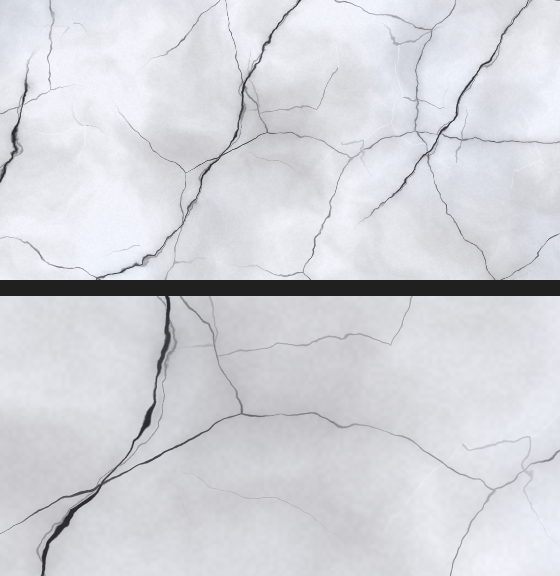
Top, the full canvas; bottom, a detail of the centre.
Reproduce this texture procedurally as a Shadertoy shader.

```glsl
const vec3 PALE = vec3(0.948, 0.954, 0.980);
const vec3 SHADE = vec3(0.795, 0.795, 0.810);
const vec3 COOL_TINT = vec3(-0.014, -0.002, 0.010);
const vec3 INK = vec3(0.17, 0.17, 0.19);
const float WARP = 0.17;          // wander of every vein
const float JAG = 0.020;          // small kinks along the veins
const float CELL_SCALE = 1.9;     // cells of the vein network per height
const float HAIR_SCALE = 4.3;     // cells of the hairline network
const float CRACK_WIDTH = 0.0032;
const float CRACK_SPACING = 0.66;
const vec3 CRACK_ROOT = vec3(-0.2, -0.2, 0.12);
const vec3 CRACK_TIP = vec3(0.85, 1.4, 1.4);
const float GRAIN = 0.024;
const float PI = 3.14159;

float hash(vec2 p) {
    vec3 q = fract(p.xyx * 0.1031);
    q += dot(q, q.yzx + 33.33);
    return fract((q.x + q.y) * q.z);
}

float noise(vec2 p) {
    vec2 i = floor(p), f = fract(p);
    f = f * f * (3.0 - 2.0 * f);
    return mix(mix(hash(i), hash(i + vec2(1, 0)), f.x),
               mix(hash(i + vec2(0, 1)), hash(i + vec2(1, 1)), f.x), f.y);
}

float fbm(vec2 p) {
    float sum = 0.0, amp = 0.51;
    for (int i = 0; i < 6; i++) {
        sum += amp * noise(p);
        p = mat2(1.6, 1.2, -1.2, 1.6) * p + 11.3;
        amp *= 0.5;
    }
    return sum;
}

vec2 cellPoint(vec2 id) {
    return id + 0.08 + 0.84 * vec2(hash(id + 40.0), hash(id + 93.0));
}

// x: distance to the cell border, y: random per border, z: random per cell
vec3 network(vec2 p) {
    vec2 base = floor(p), home = base;
    float best = 9.0;
    for (int j = -1; j <= 1; j++)
    for (int i = -1; i <= 1; i++) {
        vec2 id = base + vec2(i, j);
        float d = distance(p, cellPoint(id));
        if (d < best) { best = d; home = id; }
    }
    vec2 a = cellPoint(home) - p;
    float border = 9.0, borderHash = 0.0;
    for (int j = -2; j <= 2; j++)
    for (int i = -2; i <= 2; i++) {
        if (i == 0 && j == 0) continue;
        vec2 id = home + vec2(i, j);
        vec2 b = cellPoint(id) - p;
        float d = dot(0.5 * (a + b), normalize(b - a));
        if (d < border) { border = d; borderHash = hash(home + id + 150.0); }
    }
    return vec3(border, borderHash, hash(home + 27.0));
}

float stroke(float d, float width, float px) {
    return 1.0 - smoothstep(max(width - px, 0.0), width + px, abs(d));
}

void mainImage(out vec4 fragColor, in vec2 fragCoord) {
    float px = 1.0 / iResolution.y;
    vec2 p = fragCoord * px;
    vec2 wander = vec2(fbm(p * 3.2 + 5.0), fbm(p * 3.2 + 37.0)) - 0.5;
    vec2 kink = vec2(fbm(p * 21.0 + 3.0), fbm(p * 21.0 + 71.0)) - 0.5;
    vec2 q = p + WARP * wander + JAG * kink;

    vec3 cell = network(q * CELL_SCALE + vec2(3.0, 8.0));
    vec3 hair = network((q + 0.1 * wander.yx) * HAIR_SCALE + 20.0);
    float patchy = noise(p * 4.0 + 60.0);
    float ragged = noise(p * 34.0 + 7.0);

    // cloudy stone with faint angular plates
    float tone = fbm(p * 2.9 + 1.2 * wander + 14.0);
    tone += 0.14 * (cell.z - 0.5) * smoothstep(0.0, 0.2, cell.x);
    tone += 0.09 * (hair.z - 0.5) * smoothstep(-0.05, 0.12, hair.x);
    tone += 0.20 * (fbm(p * 11.0 + 3.0 * wander) - 0.5);
    vec3 col = mix(PALE, SHADE, clamp((tone - 0.36) / 0.46, 0.0, 1.0));
    col += COOL_TINT * smoothstep(0.45, 0.7, fbm(p * 1.9 + 80.0));

    // connected veins that swell and fade along their way
    float d = cell.x / CELL_SCALE;
    float weight = smoothstep(0.22, 0.7, noise(p * 2.6 + 31.0));
    float bold = smoothstep(0.58, 0.85, noise(p * 2.3 + 47.0));
    float width = mix(0.0006, 0.0026, bold) * (0.4 + 1.1 * ragged);
    float ink = stroke(d, width, px) * weight * mix(0.3 + 0.4 * ragged, 0.95, bold);
    float stain = weight * exp(-d * 60.0) * smoothstep(0.3, 0.8, patchy) * 0.4;

    // hairlines, dark or white
    float hd = hair.x / HAIR_SCALE;
    float thread = stroke(hd, 0.0004, px) * smoothstep(0.4, 0.8, patchy);
    ink = max(ink, thread * 0.3 * smoothstep(0.5, 0.8, hair.y));
    float glint = thread * (1.0 - smoothstep(0.2, 0.4, hair.y));

    // long leaning cracks with a loose side strand
    for (int i = 0; i < 3; i++) {
        float side = float(i) - 1.0;
        float y = q.y;
        float path = 0.43 + side * CRACK_SPACING + (0.64 + 0.18 * side) * y
                   + 0.07 * sin(PI * y) + 0.05 * sin(2.0 * PI * y);
        float cd = (q.x - path) * 0.8;
        float reach = smoothstep(CRACK_ROOT[i], CRACK_ROOT[i] + 0.2, y)
                    * (1.0 - smoothstep(CRACK_TIP[i] - 0.2, CRACK_TIP[i], y));
        float swell = 0.2 + 1.1 * noise(vec2(y * 15.0, side * 9.0 + 30.0));
        float drift = 0.03 * (noise(p * 13.0 + 50.0) - 0.5) + 0.012 * kink.x;
        float core = stroke(cd, reach * CRACK_WIDTH * swell * (0.3 + ragged), px);
        ink = max(ink, reach * core * (0.65 + 0.35 * swell));
        ink = max(ink, reach * 0.35 * stroke(cd + drift, 0.0005, px));
        stain = max(stain, reach * exp(-abs(cd + 0.5 * drift) * 75.0) * (0.15 + 0.6 * ragged));
    }

    // layering and fine grain
    col = mix(col, vec3(0.56, 0.56, 0.58), 0.75 * stain);
    col = mix(col, vec3(0.985), 0.4 * glint);
    col = mix(col, INK, clamp(ink, 0.0, 1.0));
    col += GRAIN * (noise(p * 190.0) - 0.5);
    fragColor = vec4(clamp(col, 0.0, 1.0), 1.0);
}
```
